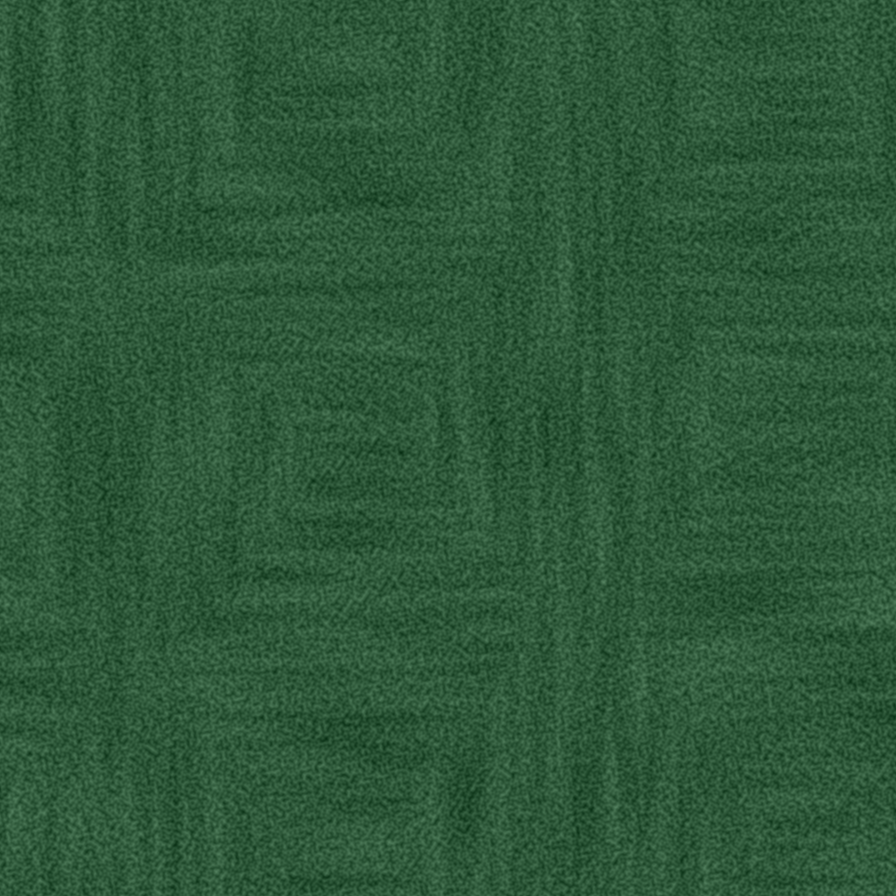
This texture is drawn by a WebGL 1 fragment shader. Its source:

```glsl
precision highp float;

uniform vec2 u_resolution;

vec2 randomGradient(vec2 cell) {
  float angle = 6.2832 * fract(sin(dot(cell, vec2(127.1, 311.7))) * 43758.55);
  return vec2(cos(angle), sin(angle));
}

float gradientNoise(vec2 p) {
  vec2 cell = floor(p);
  vec2 f = p - cell;
  vec2 blend = f * f * f * (f * (f * 6.0 - 15.0) + 10.0);
  float a = dot(randomGradient(cell), f);
  float b = dot(randomGradient(cell + vec2(1.0, 0.0)), f - vec2(1.0, 0.0));
  float c = dot(randomGradient(cell + vec2(0.0, 1.0)), f - vec2(0.0, 1.0));
  float d = dot(randomGradient(cell + 1.0), f - 1.0);
  return mix(mix(a, b, blend.x), mix(c, d, blend.x), blend.y);
}

vec2 rotate(vec2 p, float angle) {
  float c = cos(angle);
  float s = sin(angle);
  return vec2(c * p.x - s * p.y, s * p.x + c * p.y);
}

// Long streaks running along y, in two widths
float streaks(vec2 p) {
  return 0.42 * gradientNoise(p * vec2(44.0, 5.0))
       + 0.30 * gradientNoise(p * vec2(85.0, 7.0) + 31.7);
}

// Soft-edged blocks: 1 where the streaks stand upright, 0 where they lie flat
float uprightBlocks(vec2 p) {
  float layout = 0.8 * sin(12.566 * p.x) + 0.5 * cos(14.0 * (p.y - 0.5));
  return smoothstep(-0.2, 0.2, layout + 1.1 * gradientNoise(p * 3.0 + 8.3));
}

// Fine fibre grain, turned off the pixel axes
float grain(vec2 p) {
  return 1.1 * gradientNoise(rotate(p, 0.6) * 235.0 + 5.2)
       + 0.6 * gradientNoise(rotate(p, 1.1) * 130.0 + 19.4);
}

void main() {
  vec2 p = gl_FragCoord.xy / u_resolution;

  float pile = mix(streaks(p.yx + 3.7), streaks(p), uprightBlocks(p));
  float mottle = 0.15 * gradientNoise(p * 7.0 + 2.6);
  float shade = grain(p) + pile + mottle;

  vec3 green = vec3(0.18, 0.345, 0.225);
  vec3 color = green + shade * vec3(0.13, 0.14, 0.13);
  gl_FragColor = vec4(color, 1.0);
}
```
